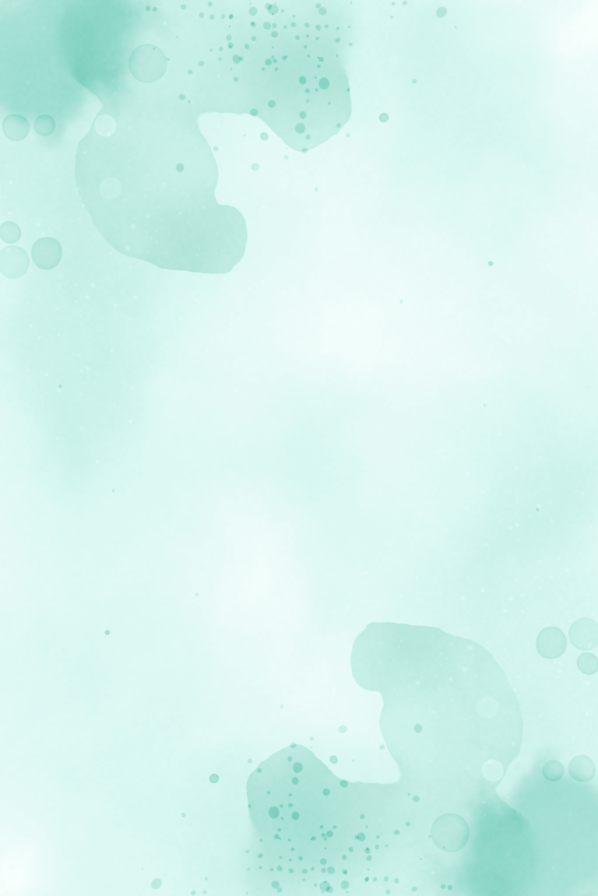
Write a Shadertoy shader that draws this background.

```glsl
// Mint watercolour paper: pale clouded washes, with a lobed splash and ink drops
// in two opposite corners. Pigment depth is summed from soft blobs, distance
// functions and noise, then coloured by a ramp; a half turn repeats the corner.

const float HEIGHT = 1.5;          // canvas height, in canvas widths
const float BASE_DEPTH = 1.05;     // pigment on bare paper
const float CLOUD_DEPTH = 1.5;     // strength of mottling
const float GRAIN_DEPTH = 0.22;    // strength of paper grain
const float CORNER_DEPTH = 2.3;    // dark stain in the corner
const float SPLASH_DEPTH = 0.75;   // body of the splash
const float LOBE_DEPTH = 1.35;     // extra pigment in its two lobes
const float RIM_DEPTH = 0.45;      // pigment dried along the splash edge
const float RIM_WIDTH = 0.016;

// Ramp from bare paper to the densest pigment
const vec3 RAMP[8] = vec3[8](
    vec3(0.97, 1.00, 0.99), vec3(0.91, 0.98, 0.97), vec3(0.85, 0.97, 0.95),
    vec3(0.78, 0.94, 0.91), vec3(0.71, 0.90, 0.86), vec3(0.62, 0.87, 0.82),
    vec3(0.51, 0.82, 0.76), vec3(0.44, 0.76, 0.70));

// Soft washes: centre, radius, depth
const vec4 WASHES[11] = vec4[11](
    vec4(0.10, 0.10, 0.30, 1.6), vec4(0.13, 0.38, 0.20, 0.9),
    vec4(0.15, 0.58, 0.17, 1.0), vec4(0.10, 0.75, 0.16, 1.1),
    vec4(0.48, 0.69, 0.09, 0.5), vec4(0.82, 0.33, 0.17, 0.9),
    vec4(0.72, 0.10, 0.17, 0.9), vec4(0.50, 0.08, 0.16, 0.8),
    vec4(0.57, 0.54, 0.09, -0.6), vec4(0.45, 0.30, 0.10, -0.2),
    vec4(1.00, 0.04, 0.08, -1.3));

// Large drops: centre, radius, depth (negative lifts the pigment)
const vec4 DROPS[11] = vec4[11](
    vec4(0.078, 0.424, 0.027, 1.5), vec4(0.016, 0.390, 0.019, 1.6),
    vec4(0.020, 0.440, 0.028, 1.1), vec4(0.027, 0.214, 0.023, 1.2),
    vec4(0.075, 0.209, 0.018, 1.0), vec4(0.176, 0.212, 0.018, -0.9),
    vec4(0.186, 0.316, 0.018, -0.5), vec4(0.248, 0.107, 0.032, 1.0),
    vec4(0.441, 0.228, 0.007, 2.6), vec4(0.641, 0.197, 0.008, 2.8),
    vec4(0.180, 1.060, 0.004, 3.0));

float hash(vec2 p) {
    vec3 h = fract(p.xyx * vec3(0.1031, 0.1030, 0.0973));
    h += dot(h, h.yzx + 33.33);
    return fract((h.x + h.y) * h.z);
}

float noise(vec2 p) {
    vec2 i = floor(p), f = fract(p);
    f = f * f * (3.0 - 2.0 * f);
    return mix(mix(hash(i), hash(i + vec2(1, 0)), f.x),
               mix(hash(i + vec2(0, 1)), hash(i + vec2(1, 1)), f.x), f.y);
}

float fbm(vec2 p) {
    float sum = 0.0, amp = 0.5;
    for (int i = 0; i < 5; i++) {
        sum += amp * noise(p);
        p = mat2(1.6, 1.2, -1.2, 1.6) * p + 7.3;
        amp *= 0.5;
    }
    return sum;
}

float glow(vec2 p, vec2 centre, float radius) {
    vec2 d = (p - centre) / radius;
    return exp(-dot(d, d));
}

float smoothUnion(float a, float b, float k) {
    float h = max(k - abs(a - b), 0.0) / k;
    return min(a, b) - 0.25 * h * h * k;
}

float capsule(vec2 p, vec2 a, vec2 b, float r) {
    vec2 ab = b - a;
    return length(p - a - ab * clamp(dot(p - a, ab) / dot(ab, ab), 0.0, 1.0)) - r;
}

float washDepth(vec2 p) {
    float depth = 0.0;
    for (int i = 0; i < 11; i++)
        depth += WASHES[i].w * glow(p, WASHES[i].xy, WASHES[i].z);
    return depth;
}

// Lobed splash with a dried rim, fading out at its lower left
float splashDepth(vec2 p, float px) {
    float d = capsule(p, vec2(0.23, 0.07), vec2(0.47, 0.07), 0.12);
    d = smoothUnion(d, length(p - vec2(0.515, 0.172)) - 0.070, 0.04);
    d = smoothUnion(d, length(p - vec2(0.245, 0.285)) - 0.115, 0.03);
    d = smoothUnion(d, capsule(p, vec2(0.24, 0.37), vec2(0.355, 0.402), 0.062), 0.03);
    float soft = mix(0.035, px, smoothstep(0.07, 0.15, p.y));
    float lobes = glow(p, vec2(0.49, 0.14), 0.12) + glow(p, vec2(0.35, 0.40), 0.09);
    float fade = 1.0 - smoothstep(0.27, 0.05, p.x) * smoothstep(0.2, 0.38, p.y);
    float rim = RIM_DEPTH * exp(min(d, 0.0) / RIM_WIDTH);
    return smoothstep(soft, -soft, d) * fade * (SPLASH_DEPTH + LOBE_DEPTH * lobes + rim);
}

float dropDepth(vec2 p, float px) {
    float depth = 0.0;
    for (int i = 0; i < 11; i++) {
        float d = length(p - DROPS[i].xy) - DROPS[i].z;
        depth += DROPS[i].w * smoothstep(px, -px, d) * (0.65 + 0.5 * exp(min(d, 0.0) / 0.004));
    }
    return depth;
}

// Fine spatter: one jittered drop per cell, thinned by local density
float spatterDepth(vec2 p, float px) {
    float depth = 0.0;
    for (int i = 0; i < 3; i++) {
        float size = 0.040 - 0.011 * float(i);
        vec2 cell = floor(p / size), seed = cell + 41.0 * float(i + 1);
        vec2 jitter = 0.4 * vec2(hash(seed + 3.1), hash(seed + 8.7)) - 0.2;
        vec2 centre = (cell + 0.5 + jitter) * size;
        float radius = size * mix(0.08, 0.25, hash(seed + 15.2));
        float dense = 0.6 * glow(centre, vec2(0.46, 0.04), 0.13);
        float lifted = 0.35 * glow(centre, vec2(0.15, 0.45), 0.22);
        float pick = hash(seed);
        float spot = smoothstep(px, -px, length(p - centre) - radius * (pick < dense ? 1.0 : 0.4));
        depth += spot * (pick < dense ? 1.7 : pick < dense + lifted ? -0.6 : 0.0);
    }
    return depth;
}

vec3 pigment(float depth) {
    vec3 colour = RAMP[0];
    for (int i = 1; i < 8; i++)
        colour = mix(colour, RAMP[i], clamp(depth - float(i - 1), 0.0, 1.0));
    return colour;
}

void mainImage(out vec4 fragColor, in vec2 fragCoord) {
    vec2 uv = fragCoord / iResolution.xy;
    vec2 p = vec2(uv.x, HEIGHT * (1.0 - uv.y));      // measured from the top left
    vec2 turned = vec2(1.0, HEIGHT) - p;
    vec2 q = uv.x < uv.y ? p : turned;               // half turn across the diagonal
    float px = 1.2 * HEIGHT / iResolution.y;

    // Clouded washes
    vec2 warp = vec2(fbm(p * 7.0), fbm(p * 7.0 + 19.0)) - 0.48;
    float depth = BASE_DEPTH + washDepth(p + 0.13 * warp) + washDepth(turned - 0.13 * warp);
    depth += CLOUD_DEPTH * (fbm(p * 5.0 + 3.0 + warp) - 0.48);
    depth += GRAIN_DEPTH * (noise(p * 170.0) - 0.5);

    // Corner stain, splash and drops
    vec2 ragged = vec2(fbm(q * 12.0), fbm(q * 12.0 + 31.0)) - 0.48;
    float stain = length((q + 0.16 * ragged - vec2(0.08, 0.07)) * vec2(0.85, 1.0));
    depth += CORNER_DEPTH * smoothstep(0.19, 0.09, stain);
    depth += splashDepth(q + 0.035 * ragged, px);
    depth += dropDepth(q + 0.008 * ragged, px) + spatterDepth(q + 0.012 * ragged, px);

    fragColor = vec4(pigment(depth), 1.0);
}
```
